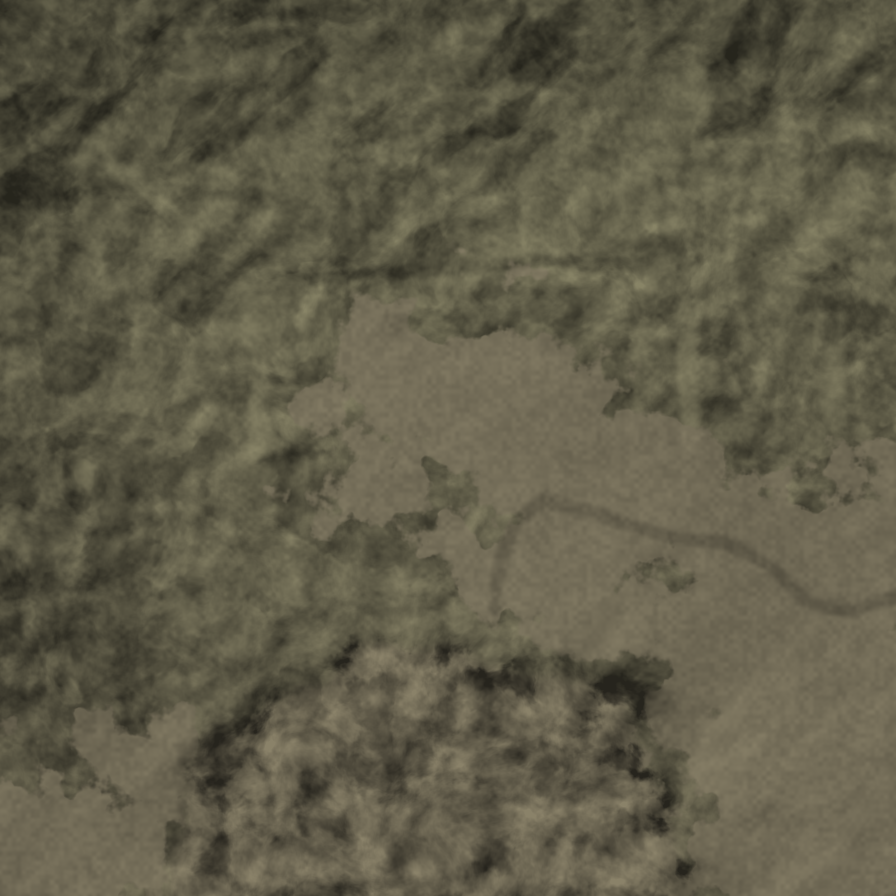
A Shadertoy shader for this texture:

```glsl
const vec3 TINT_MOSS = vec3(0.985, 0.957, 0.74);
const vec3 TINT_EARTH = vec3(1.005, 0.945, 0.765);
const float TONE_SCRUB = 0.365;
const float TONE_PLAIN = 0.445;
const float TONE_HILL = 0.415;
const float PATCH_SCALE = 15.0;
const float PATCH_CONTRAST = 0.065;
const float RELIEF_SCALE = 30.0;
const float RELIEF_GAIN = 0.32;
const float GRAIN_SCALE = 190.0;
const float GRAIN_GAIN = 0.05;
const vec2 HILL_CENTER = vec2(0.48, 0.03);
const vec2 HILL_RADII = vec2(0.28, 0.24);

// Plain: capsule ends in xy and zw, with matching radii
const vec4 PLAIN[5] = vec4[5](
    vec4(0.47, 0.54, 0.61, 0.55), vec4(0.62, 0.47, 1.02, 0.32),
    vec4(0.86, 0.28, 0.92, 0.00), vec4(0.56, 0.38, 0.74, 0.34),
    vec4(0.00, 0.04, 0.14, 0.06));
const float PLAIN_RADIUS[5] = float[5](0.10, 0.115, 0.16, 0.085, 0.115);

const vec2 TRACK[10] = vec2[10](
    vec2(0.55, 0.32), vec2(0.56, 0.38), vec2(0.575, 0.42), vec2(0.605, 0.442),
    vec2(0.70, 0.415), vec2(0.81, 0.395), vec2(0.85, 0.37), vec2(0.90, 0.325),
    vec2(0.95, 0.318), vec2(1.02, 0.34));
const vec4 SCARS[4] = vec4[4](
    vec4(0.28, 0.63, 0.29, 0.50), vec4(0.76, 0.66, 0.78, 0.51),
    vec4(0.935, 0.61, 0.94, 0.53), vec4(0.13, 0.82, 0.20, 0.75));

float hash(vec2 p) {
    return fract(sin(dot(p, vec2(127.1, 311.7))) * 43758.5453);
}

float noise(vec2 p) {
    vec2 i = floor(p), f = fract(p);
    f = f * f * (3.0 - 2.0 * f);
    return mix(mix(hash(i), hash(i + vec2(1, 0)), f.x),
               mix(hash(i + vec2(0, 1)), hash(i + vec2(1, 1)), f.x), f.y);
}

float fbm(vec2 p) {
    float sum = 0.0, amp = 0.5;
    for (int i = 0; i < 5; i++) {
        sum += amp * noise(p);
        p = mat2(1.6, 1.2, -1.2, 1.6) * p + 7.3;
        amp *= 0.5;
    }
    return sum / 0.97;
}

float segment(vec2 p, vec2 a, vec2 b) {
    vec2 d = b - a;
    return length(p - a - d * clamp(dot(p - a, d) / dot(d, d), 0.0, 1.0));
}

float line(float dist, float width) {
    return 1.0 - smoothstep(0.2 * width, width, dist);
}

void mainImage(out vec4 fragColor, in vec2 fragCoord) {
    vec2 uv = fragCoord / iResolution.xy;
    vec2 warp = vec2(fbm(uv * 12.0), fbm(uv * 12.0 + 31.0)) - 0.5;
    vec2 p = uv + 0.03 * warp;

    // Region masks with ragged borders
    float plainDist = 1.0;
    for (int i = 0; i < 5; i++)
        plainDist = min(plainDist, segment(p, PLAIN[i].xy, PLAIN[i].zw) - PLAIN_RADIUS[i]);
    plainDist += 0.28 * (fbm(uv * 20.0 + 5.0) - 0.5);
    float plain = 1.0 - smoothstep(-0.012, 0.012, plainDist);
    float hillDist = (length((p - HILL_CENTER) / HILL_RADII) - 1.0) * HILL_RADII.y;
    hillDist += 0.1 * (fbm(uv * 9.0 + 23.0) - 0.5);
    float hill = 1.0 - smoothstep(-0.02, 0.02, hillDist);
    plain *= 1.0 - hill;
    float upland = smoothstep(0.55, 0.85, uv.y + 0.3 * warp.x);
    float rough = 1.0 - 0.8 * plain;

    // Mottled scrub patches and raking light
    float patches = smoothstep(0.46, 0.54, fbm(p * PATCH_SCALE + 2.0));
    vec2 q = p * RELIEF_SCALE;
    float relief = fbm(q) - fbm(q + vec2(0.32, -0.34));
    float broad = fbm(uv * 4.0 + 13.0) - 0.5;

    float tone = mix(TONE_SCRUB, TONE_PLAIN, plain);
    tone = mix(tone, TONE_HILL, hill);
    tone += (patches - 0.5) * PATCH_CONTRAST * rough * (1.0 - 0.5 * max(upland, hill));
    tone += relief * RELIEF_GAIN * rough * (1.0 + 0.3 * hill);
    tone += 0.07 * broad;

    // Pale belt of scrub below the upland
    tone += 0.045 * exp(-pow((uv.y - 0.77) / 0.09, 2.0)) * smoothstep(0.2, 0.5, uv.x);

    // Diagonal gullies above, soft furrows on the lower plain
    vec2 along = vec2(uv.x + uv.y, uv.y - uv.x) * 0.707 + 0.03 * warp;
    float gully = smoothstep(0.54, 0.74, fbm(along * vec2(9.0, 24.0) + 3.0));
    tone -= 0.11 * gully * upland;
    float furrow = fbm(along * vec2(5.0, 28.0) + 19.0) - 0.5;
    tone += 0.12 * furrow * plain * (1.0 - smoothstep(0.2, 0.4, uv.y));

    // Broken dark rim and hollows of the hill
    float hollow = smoothstep(0.48, 0.66, fbm(p * 26.0 + 41.0));
    float rim = exp(-pow(hillDist / 0.028, 2.0)) * smoothstep(0.12, 0.4, uv.x);
    tone -= hollow * (0.17 * rim + 0.10 * hill) + 0.03 * rim;

    // Winding track, faint terrace and pale scars
    vec2 bend = uv + 0.018 * warp;
    float trackDist = 1.0;
    for (int i = 0; i < 9; i++)
        trackDist = min(trackDist, segment(bend, TRACK[i], TRACK[i + 1]));
    tone -= 0.065 * line(trackDist, 0.013);
    float terrace = segment(bend, vec2(0.34, 0.685), vec2(0.76, 0.722));
    tone -= 0.07 * line(terrace, 0.012) * smoothstep(0.3, 0.55, noise(uv * 14.0));
    float scar = 0.0;
    for (int i = 0; i < 4; i++)
        scar = max(scar, line(segment(p, SCARS[i].xy, SCARS[i].zw), 0.018));
    tone = mix(tone, 0.47 + 0.2 * relief, 0.7 * scar);

    // Dim upper and left edges, fine grain
    tone -= 0.07 * smoothstep(0.82, 1.05, uv.y + 0.15 * broad) * (1.0 - 0.5 * uv.x);
    tone -= 0.045 * (1.0 - smoothstep(0.0, 0.22, uv.x)) * smoothstep(0.1, 0.3, uv.y);
    tone += GRAIN_GAIN * (noise(uv * GRAIN_SCALE) - 0.5);

    float earth = clamp(max(plain, hill) + 0.3 - 0.6 * (uv.y - 0.3), 0.0, 1.0);
    fragColor = vec4(clamp(tone, 0.15, 0.54) * mix(TINT_MOSS, TINT_EARTH, earth), 1.0);
}
```
